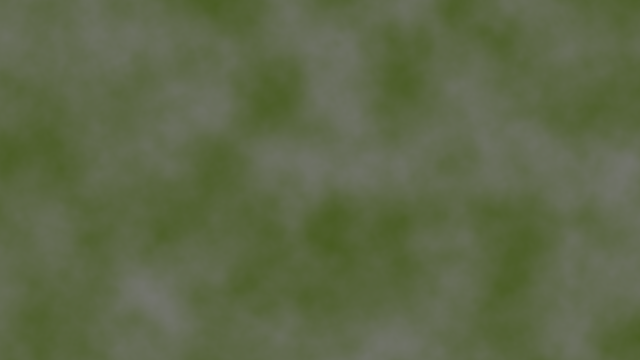
A WebGL 1 fragment shader for this texture:

```glsl
precision highp float;
// Soft mossy mottling: cloudy patches of olive green and warm grey.

uniform vec2 u_resolution;

const vec3 MOSS_GREEN = vec3(0.243, 0.334, 0.06);
const vec3 STONE_GREY = vec3(0.464, 0.464, 0.455);
const float PATCH_SCALE = 6.1;   // noise cells per canvas height
const float DETAIL_GAIN = 0.48;  // strength of each finer layer
const float CONTRAST = 1.0;
const float GREY_LEVEL = 0.55;   // mean share of grey
const vec2 SEED = vec2(17.3, 41.7);
const int OCTAVES = 5;

float hash(vec2 p) {
  vec3 q = fract(vec3(p.xyx) * 0.1031);
  q += dot(q, q.yzx + 33.33);
  return fract((q.x + q.y) * q.z);
}

// Value noise with smooth interpolation
float valueNoise(vec2 p) {
  vec2 cell = floor(p);
  vec2 f = fract(p);
  vec2 s = f * f * (3.0 - 2.0 * f);
  float bottom = mix(hash(cell), hash(cell + vec2(1.0, 0.0)), s.x);
  float top = mix(hash(cell + vec2(0.0, 1.0)), hash(cell + vec2(1.0)), s.x);
  return mix(bottom, top, s.y);
}

// Layered noise, normalised to the range 0 to 1
float cloud(vec2 p) {
  float sum = 0.0;
  float total = 0.0;
  float weight = 1.0;
  mat2 turn = mat2(0.8, 0.6, -0.6, 0.8);
  for (int i = 0; i < OCTAVES; i++) {
    sum += weight * valueNoise(p);
    total += weight;
    weight *= DETAIL_GAIN;
    p = turn * p * 2.0 + SEED;
  }
  return sum / total;
}

void main() {
  vec2 uv = gl_FragCoord.xy / u_resolution.y;
  float patches = cloud(uv * PATCH_SCALE + SEED);
  float grey = clamp(GREY_LEVEL + CONTRAST * (patches - 0.5), 0.0, 1.0);
  gl_FragColor = vec4(mix(MOSS_GREEN, STONE_GREY, grey), 1.0);
}
```
